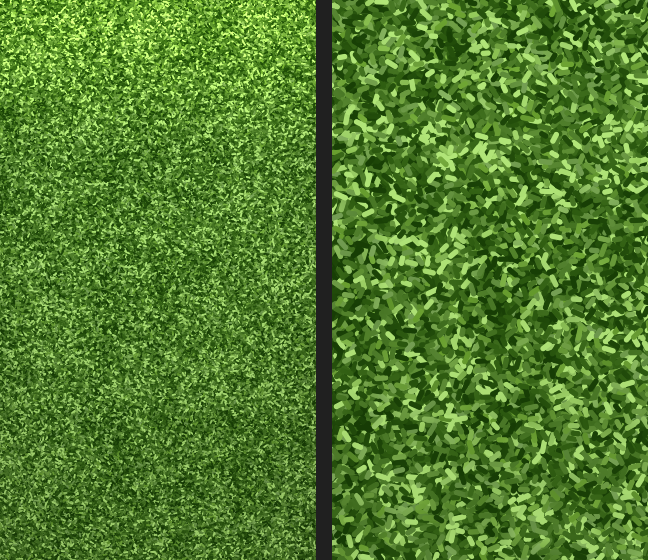
Left: the whole. Right: its middle third, enlarged.
Write a Shadertoy shader that draws this texture.

```glsl
// Dense short turf lit from the top edge: layers of tiny capsule blades with
// random direction and tone are painted over dark soil, then shaded by soft
// patches, faint woven rows and columns, and a vertical light gradient.

vec3 hash3(vec3 p) {
    p = fract(p * vec3(0.1031, 0.1030, 0.0973));
    p += dot(p, p.yxz + 33.33);
    return fract((p.xxy + p.yxx) * p.zyx);
}

float valueNoise(vec2 p) {
    vec2 cell = floor(p);
    vec2 f = fract(p);
    f = f * f * (3.0 - 2.0 * f);
    float a = hash3(vec3(cell, 7.0)).x;
    float b = hash3(vec3(cell + vec2(1, 0), 7.0)).x;
    float c = hash3(vec3(cell + vec2(0, 1), 7.0)).x;
    float d = hash3(vec3(cell + vec2(1, 1), 7.0)).x;
    return mix(mix(a, b, f.x), mix(c, d, f.x), f.y);
}

// Deep green to pale tip; paleness chooses between a fresh and a greyer leaf.
vec3 grassColor(float tone, float paleness) {
    vec3 leaf = mix(vec3(0.40, 0.61, 0.17), vec3(0.45, 0.61, 0.33), paleness);
    vec3 col = mix(vec3(0.09, 0.24, 0.02), vec3(0.19, 0.37, 0.07), smoothstep(-0.1, 0.3, tone));
    col = mix(col, vec3(0.30, 0.48, 0.16), smoothstep(0.2, 0.55, tone));
    col = mix(col, leaf, smoothstep(0.5, 0.8, tone));
    return mix(col, vec3(0.68, 0.88, 0.46), smoothstep(0.78, 1.05, tone));
}

float bladeDistance(vec2 p, float angle, float halfLength, float radius) {
    vec2 along = vec2(cos(angle), sin(angle));
    p -= along * clamp(dot(p, along), -halfLength, halfLength);
    return length(p) - radius;
}

void mainImage(out vec4 fragColor, in vec2 fragCoord) {
    vec2 uv = fragCoord / iResolution.x;
    float height = fragCoord.y / iResolution.y;
    float density = 92.0;
    float edge = 0.6 * density / iResolution.x;

    // Soft patches plus faint rows and columns
    float shade = 0.16 * (valueNoise(uv * 24.0) - 0.5);
    shade += 0.10 * (valueNoise(uv * 7.0 + 40.0) - 0.5);
    shade += 0.09 * (valueNoise(vec2(uv.x * 22.0, uv.y * 1.5 + 90.0)) - 0.5);
    shade += 0.09 * (valueNoise(vec2(uv.x * 1.5 + 60.0, uv.y * 26.0)) - 0.5);

    // Overlapping blades, painted from the soil upwards
    vec3 col = grassColor(0.1 + shade, 0.0);
    for (int layer = 0; layer < 4; layer++) {
        float depth = float(layer);
        vec2 p = uv * density + depth * vec2(17.37, 31.71);
        vec2 home = floor(p);
        for (int j = -1; j <= 1; j++) {
            for (int i = -1; i <= 1; i++) {
                vec2 cell = home + vec2(i, j);
                vec3 place = hash3(vec3(cell, depth * 13.0 + 1.0));
                vec3 look = hash3(vec3(cell, depth * 13.0 + 5.0));
                vec2 root = cell + 0.1 + 0.8 * place.xy;
                float d = bladeDistance(p - root, (place.z - 0.5) * 2.8,
                                        mix(0.2, 0.48, look.z), 0.26);
                float tone = look.x * 1.2 - 0.14 + 0.02 * depth + shade;
                vec3 blade = grassColor(tone, look.y);
                col = mix(col, blade, 1.0 - smoothstep(-edge, edge, d));
            }
        }
    }

    // Light falls from the top and fades towards the bottom corners
    float glow = smoothstep(0.68, 1.0, height);
    float light = mix(0.91, 1.03, smoothstep(0.0, 0.7, height)) + 0.22 * glow;
    light -= 0.07 * pow(abs(uv.x - 0.5) * 2.0, 3.0) * (1.0 - height);
    col *= light * mix(vec3(1.0), vec3(1.06, 1.03, 0.92), glow);
    fragColor = vec4(clamp(col, 0.0, 1.0), 1.0);
}
```
